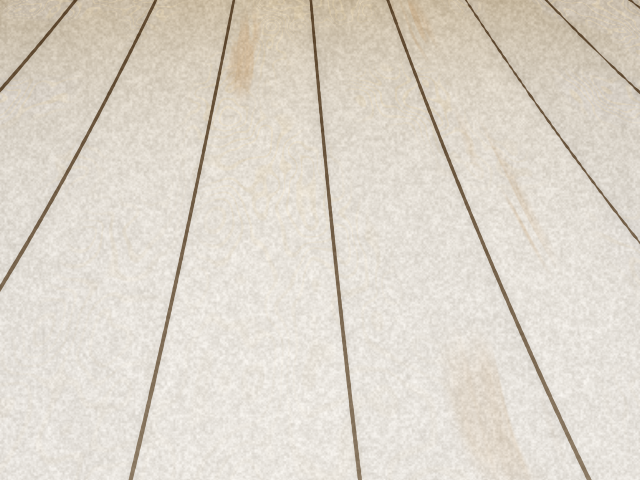
Give the GLSL for this texture, as a Shadertoy shader.

```glsl
// Pale wooden floorboards running away from the viewer, split by brown seams.
// Each pixel is mapped to board coordinates through a gently bowed perspective;
// seams, ring-like grain, worn streaks and a fine speckle are layered on top.

const vec3 FAR_WOOD   = vec3(0.79, 0.73, 0.63);
const vec3 NEAR_WOOD  = vec3(0.917, 0.902, 0.878);
const vec3 FAR_SEAM   = vec3(0.34, 0.25, 0.15);
const vec3 NEAR_SEAM  = vec3(0.53, 0.46, 0.37);
const vec3 STREAK     = vec3(0.79, 0.68, 0.54);
const vec3 RING_TINT  = vec3(0.90, 0.83, 0.69);
const vec3 COOL_TINT  = vec3(0.84, 0.82, 0.82);
const vec3 BOARD_SIZE = vec3(0.160, 0.277, 0.0317);   // quadratic in depth
const vec3 SEAM_SHIFT = vec3(-0.0191, 0.085, 0.0173); // quadratic in depth
const float BOW = 0.083;
const float FADE_RATE = 4.5;
const float SPECKLE = 0.075;

// Worn areas: board position, screen depth, and both radii
const int WORN_COUNT = 4;
const vec4 WORN[WORN_COUNT] = vec4[](
    vec4(-0.76, 0.115, 0.23, 0.115), vec4(1.20, 0.040, 0.25, 0.100),
    vec4( 1.31, 0.390, 0.18, 0.230), vec4(0.70, 0.870, 0.30, 0.220));
const float WORN_STRENGTH[WORN_COUNT] = float[](0.75, 0.75, 0.50, 0.30);

float hash(vec2 p) {
    vec3 q = fract(vec3(p.xyx) * 0.1031);
    q += dot(q, q.yzx + 33.33);
    return fract((q.x + q.y) * q.z);
}

float noise(vec2 p) {
    vec2 i = floor(p), f = fract(p);
    f = f * f * (3.0 - 2.0 * f);
    return mix(mix(hash(i), hash(i + vec2(1, 0)), f.x),
               mix(hash(i + vec2(0, 1)), hash(i + vec2(1, 1)), f.x), f.y);
}

float quadratic(vec3 k, float t) {
    return k.x + t * (k.y + t * k.z);
}

// Contour lines of a stretched noise field, different on each board
float ringGrain(vec2 board, float seed) {
    vec2 q = board * vec2(3.0, 2.2) + seed * 37.0;
    float field = noise(q) + 0.3 * noise(q * 2.7);
    return smoothstep(0.35, 0.95, sin(field * 42.0));
}

// Long thin streaks limited to the worn areas
float wornStreaks(vec2 board, float depth) {
    float wobble = noise(board * vec2(2.5, 1.8) + 9.0);
    float across = board.x * 19.0 + 3.0 * wobble;
    float lines = smoothstep(0.38, 0.72, noise(vec2(across, board.y * 1.2)));
    lines *= 0.6 + 0.4 * noise(vec2(across * 3.0, board.y * 3.0));
    float total = 0.0;
    for (int i = 0; i < WORN_COUNT; i++) {
        vec2 d = (vec2(board.x, depth) - WORN[i].xy) / WORN[i].zw;
        total += WORN_STRENGTH[i] * smoothstep(1.0, 0.35, length(d));
    }
    return lines * total;
}

void mainImage(out vec4 fragColor, in vec2 fragCoord) {
    vec2 p = (fragCoord - vec2(0.5 * iResolution.x, 0.0)) / iResolution.y;
    float pixel = 1.0 / iResolution.y;
    float depth = 1.0 - p.y; // 0 at the far edge, 1 at the near edge

    // Bowed perspective: board.x counts boards, board.y runs along them
    float size = quadratic(BOARD_SIZE, depth);
    float offset = p.x - quadratic(SEAM_SHIFT, depth);
    offset -= BOW * offset * offset * offset;
    vec2 board = vec2(offset / size, 1.0 / size);
    float seed = hash(vec2(floor(board.x) + 20.0, 7.0));

    // Warm far light fading to pale near light, darker at the far corners
    float nearness = 1.0 - exp(-FADE_RATE * depth);
    vec3 color = mix(FAR_WOOD, NEAR_WOOD, nearness);
    color *= 1.0 - 0.08 * p.x * p.x * (1.0 - 0.6 * depth);
    color *= 0.99 + 0.02 * seed;

    // Faint rings and cool patches
    float patches = smoothstep(0.40, 0.75, noise(board * vec2(2.0, 1.3) + 4.0));
    float sides = smoothstep(0.10, 0.60, abs(p.x + 0.05));
    float fade = 1.0 - 0.8 * smoothstep(0.05, 0.75, depth);
    color = mix(color, COOL_TINT, 0.30 * patches * fade * sides);
    color = mix(color, RING_TINT, 0.40 * ringGrain(board, seed) * patches * fade);
    color = mix(color, STREAK, wornStreaks(board, depth));

    // Two sizes of speckle
    float grit = noise(p * 165.0 + 50.0) - 0.5;
    grit += 0.8 * (noise(p * 290.0 + 300.0) - 0.5);
    grit += 0.35 * (noise(p * 45.0 + 90.0) - 0.5);
    color += SPECKLE * grit * vec3(0.95, 1.0, 1.08);

    // Seams, thinner and rougher toward the right
    float index = round(board.x);
    float slope = 0.1 + 0.3 * index;
    float gap = abs(board.x - index) * size / sqrt(1.0 + slope * slope);
    float rightward = smoothstep(1.0, 2.0, index);
    float halfWidth = mix(0.0028, 0.0043, depth) * (1.0 - 0.4 * rightward);
    float rough = noise(vec2(index * 13.0 + 60.0, p.y * 150.0)) - 0.5;
    halfWidth += rough * mix(0.0006, 0.0016, rightward);
    float seam = 1.0 - smoothstep(-0.6 * pixel, 0.6 * pixel, gap - halfWidth);
    color *= 1.0 - 0.07 * exp(-gap / 0.007);
    vec3 seamColor = mix(FAR_SEAM, NEAR_SEAM, depth) + 0.05 * grit;
    color = mix(color, seamColor, 0.95 * seam);

    fragColor = vec4(clamp(color, 0.0, 1.0), 1.0);
}
```
